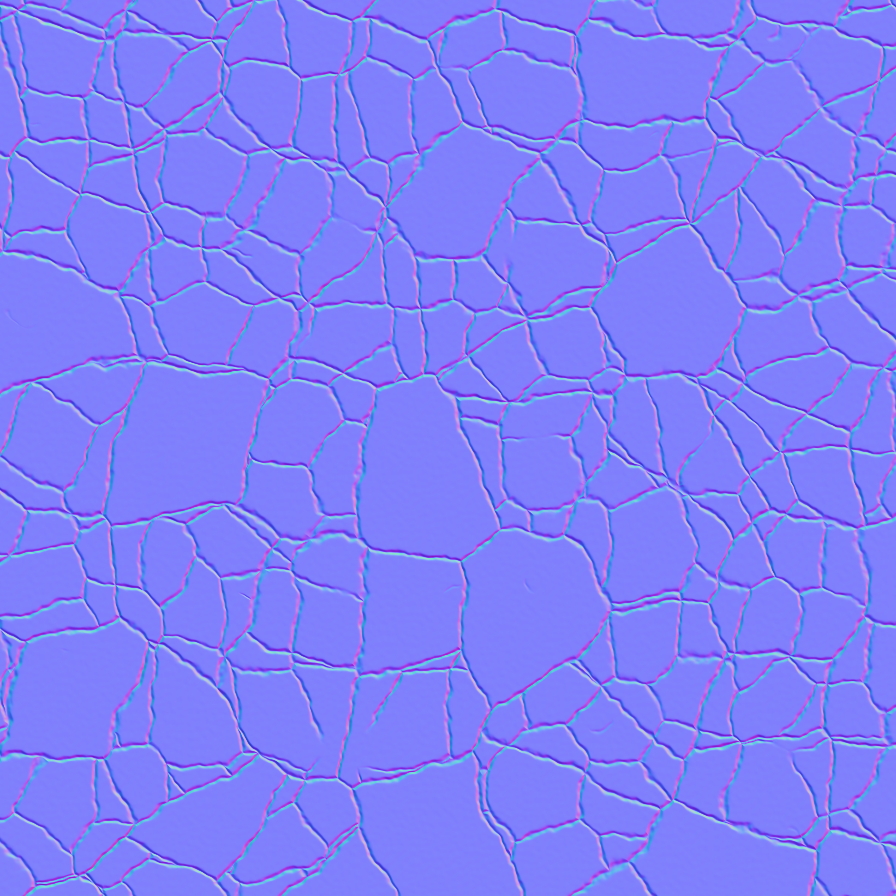
Give the GLSL for this texture map, as a WebGL 2 fragment shader.

```glsl
#version 300 es
precision highp float;
// Tangent-space normal map of a flat surface split by a net of fine cracks.
// Two levels of warped Voronoi borders carve grooves into a height field;
// its slope, by central differences, is packed into the colour.

uniform vec2 u_resolution;
out vec4 fragColor;

const float COARSE_CELLS = 7.2;
const float FINE_CELLS = 12.0;
const float SPLIT_SHARE = 0.7;     // share of coarse cells that crack again
const float GROOVE_WIDTH = 0.0022;
const float COARSE_STEEPNESS = 1.15;
const float FINE_STEEPNESS = 1.05;
const float SCRATCH_STEEPNESS = 0.5;
const float CRUMBLE_HEIGHT = 0.0008;
const float FLAT_BLUE = 0.98;

vec2 hash2(vec2 p) {
    vec3 q = fract(p.xyx * vec3(0.1031, 0.1030, 0.0973));
    q += dot(q, q.yzx + 33.33);
    return fract((q.xx + q.yz) * q.zy);
}

float gradientDot(vec2 cell, vec2 offset) {
    float angle = 6.28318 * hash2(cell + 71.0).x;
    return dot(vec2(cos(angle), sin(angle)), offset);
}

float gradientNoise(vec2 p) {
    vec2 i = floor(p), f = fract(p);
    vec2 u = f * f * f * (f * (f * 6.0 - 15.0) + 10.0);
    vec2 e = vec2(1.0, 0.0);
    float low = mix(gradientDot(i, f), gradientDot(i + e, f - e), u.x);
    float high = mix(gradientDot(i + e.yx, f - e.yx), gradientDot(i + 1.0, f - 1.0), u.x);
    return mix(low, high, u.y);
}

vec2 noiseOffset(vec2 p, float scale) {
    return vec2(gradientNoise(p * scale), gradientNoise(p * scale + 37.7));
}

// Bends the straight cell borders: broad sway, then bumps, then ragged detail.
vec2 warp(vec2 p) {
    return p + 0.040 * noiseOffset(p, 4.0)
             + 0.013 * noiseOffset(p, 17.0)
             + 0.0036 * noiseOffset(p, 58.0)
             + 0.0015 * noiseOffset(p, 125.0);
}

vec2 cellPoint(vec2 cell, float seed) {
    return 0.1 + 0.8 * hash2(cell + seed);
}

// x: distance to the nearest cell border, y: random value of the cell.
vec2 voronoiBorder(vec2 p, float seed) {
    vec2 base = floor(p), f = fract(p);
    vec2 nearest = vec2(0.0), nearestCell = vec2(0.0);
    float best = 9.0;
    for (int y = -1; y <= 1; y++)
    for (int x = -1; x <= 1; x++) {
        vec2 cell = vec2(x, y);
        vec2 toPoint = cell + cellPoint(base + cell, seed) - f;
        float squared = dot(toPoint, toPoint);
        if (squared < best) {
            best = squared;
            nearest = toPoint;
            nearestCell = cell;
        }
    }
    float border = 9.0;
    for (int y = -2; y <= 2; y++)
    for (int x = -2; x <= 2; x++) {
        vec2 cell = nearestCell + vec2(x, y);
        vec2 toPoint = cell + cellPoint(base + cell, seed) - f;
        vec2 across = toPoint - nearest;
        if (dot(across, across) > 1e-5)
            border = min(border, dot(0.5 * (nearest + toPoint), normalize(across)));
    }
    return vec2(border, hash2(base + nearestCell + seed + 19.0).y);
}

float groove(float dist, float width, float steepness) {
    float t = dist / width;
    return -steepness * width * exp(-t * t);
}

float surfaceHeight(vec2 p) {
    vec2 q = warp(p);
    float width = GROOVE_WIDTH * (1.0 + 0.6 * gradientNoise(p * 60.0));

    // Main cracks
    vec2 coarse = voronoiBorder(q * COARSE_CELLS, 3.0);
    float height = groove(coarse.x / COARSE_CELLS, width, COARSE_STEEPNESS);

    // Finer cracks inside some cells, fading out here and there
    if (coarse.y < SPLIT_SHARE) {
        vec2 fine = voronoiBorder(q * FINE_CELLS, 57.0);
        float presence = smoothstep(-0.5, -0.3, gradientNoise(p * 9.0 + 11.0));
        height = min(height, groove(fine.x / FINE_CELLS, 0.95 * width, FINE_STEEPNESS * presence));
    }

    // Sparse short scratches, crumbled crack walls and faint grain
    float scratchDist = abs(gradientNoise(q * 15.0 + 5.0)) / 15.0;
    float scratchMask = smoothstep(0.45, 0.53, gradientNoise(p * 13.0 + 83.0));
    height = min(height, groove(scratchDist, 0.8 * width, SCRATCH_STEEPNESS * scratchMask));
    float nearCrack = smoothstep(0.0, 0.6 * GROOVE_WIDTH, -height);
    height += CRUMBLE_HEIGHT * nearCrack * gradientNoise(p * 140.0 + 29.0);
    return height + 0.00008 * gradientNoise(p * 150.0);
}

void main() {
    float side = min(u_resolution.x, u_resolution.y);
    vec2 p = gl_FragCoord.xy / side;
    vec2 e = vec2(max(0.0008, 0.5 / side), 0.0);
    vec2 slope = vec2(surfaceHeight(p + e) - surfaceHeight(p - e),
                      surfaceHeight(p + e.yx) - surfaceHeight(p - e.yx)) / (2.0 * e.x);
    vec3 normal = normalize(vec3(-slope, 1.0));
    fragColor = vec4(0.5 + 0.5 * normal * vec3(1.0, 1.0, FLAT_BLUE), 1.0);
}
```
